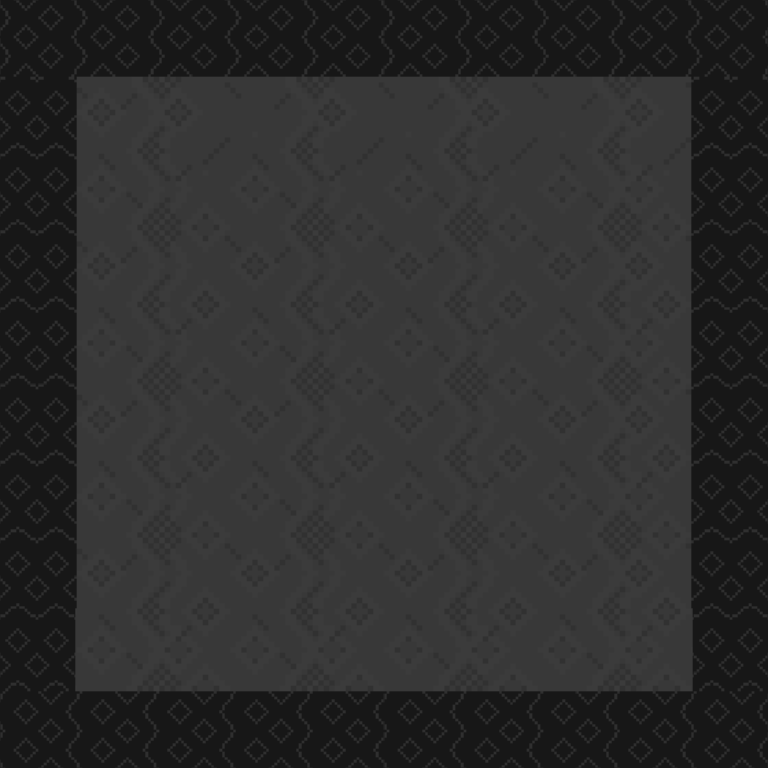
A three.js fragment shader for this pattern:

```glsl
varying vec2 vUv;

#define CELLS 140.0
#define TILE 28.0
#define MARGIN 0.1
#define LIP 0.0022
#define SOFTNESS 0.001
#define PANEL vec3(0.221)
#define STITCH vec3(0.193)
#define HALO vec3(0.232)
#define FRAME vec3(0.092)
#define THREAD vec3(0.185)

// Signed offset to the nearest repeat of a centre
vec2 wrapOffset(vec2 cell, vec2 centre, vec2 period) {
  return mod(cell - centre + 0.5 * period, period) - 0.5 * period;
}

// Diamond distance, counted in cells
float diamond(vec2 cell, vec2 centre, float rows) {
  vec2 d = abs(wrapOffset(cell, centre, vec2(TILE, rows)));
  return d.x + d.y;
}

// Horizontal offset from the zigzag between diamond columns
float zigzag(vec2 cell) {
  float swing = abs(mod(cell.y - 6.0, 14.0) - 7.0);
  float column = floor(swing * 5.0 / 7.0 + 0.5) - 2.0;
  return wrapOffset(cell, vec2(column, 0.0), vec2(TILE)).x;
}

// Short diagonal run of cells, centred on its middle cell
bool diagonal(vec2 cell, vec2 middle, float slope, float reach) {
  vec2 d = wrapOffset(cell, middle, vec2(TILE));
  return abs(d.x * slope - d.y) < 0.5 && abs(d.x) < reach + 0.5;
}

// Dark heart of a diamond: a ring, or only its four tips
bool heart(vec2 cell, vec2 centre) {
  vec2 d = abs(wrapOffset(cell, centre, vec2(TILE, 14.0)));
  bool ring = abs(d.x + d.y - 2.0) < 0.5;
  bool tips = min(d.x, d.y) < 0.5;
  bool fullRow = mod(cell.y + 12.0, TILE) < 14.0;
  return ring && (tips || fullRow);
}

vec3 panelColor(vec2 p) {
  vec2 cell = floor(p * CELLS);
  bool top = cell.y < 24.0;
  bool upper = cell.y < 31.0;
  bool extra = top || cell.y > 113.0 || cell.x > 111.0;
  vec2 left = vec2(9.0, 13.0);
  vec2 right = vec2(18.0, 6.0);
  vec2 spare = vec2(4.0, 6.0);

  float nearLeft = upper ? 9.0 : diamond(cell, left, 14.0);
  float nearRight = top && cell.x > 28.0 ? 9.0 : diamond(cell, right, 14.0);
  float nearSpare = extra ? diamond(cell, spare, 14.0) : 9.0;
  float nearest = min(nearLeft, min(nearRight, nearSpare));
  float bend = abs(zigzag(cell));
  bool checker = mod(cell.x + cell.y, 2.0) < 0.5;

  // Pale rims
  bool pale = nearest > 2.5 && nearest < 4.5;
  pale = pale || (nearest > 4.5 && bend > 1.5 && bend < 3.5);
  vec3 color = pale ? HALO : PANEL;

  // Dark stitches
  bool dark = nearLeft < 4.0 && heart(cell, left);
  dark = dark || (nearRight < 4.0 && heart(cell, right));
  dark = dark || (nearSpare < 4.0 && heart(cell, spare));
  if (nearest > 4.5) {
    bool small = diamond(cell, vec2(-1.0, 27.0), TILE) < 2.5;
    bool large = diamond(cell, vec2(1.0, 13.0), TILE) < 4.5;
    dark = dark || (checker && (small || large || bend < 0.5));
  }
  dark = dark || diagonal(cell, vec2(5.0, 3.0), -1.0, 1.0);
  dark = dark || diagonal(cell, vec2(14.0, 16.0), 1.0, 1.0);
  dark = dark || diagonal(cell, vec2(24.0, 8.0), 1.0, 1.0);
  dark = dark || diagonal(cell, vec2(23.0, 18.0), -1.0, 1.0);
  dark = dark || diagonal(cell, vec2(19.0, 1.0), 1.0, 1.0);
  dark = dark || (upper && diagonal(cell, vec2(11.0, 27.0), -1.0, 2.0));
  return dark ? STITCH : color;
}

// The same motif at half size, turned along each side
vec3 frameColor(vec2 p) {
  vec2 q = p;
  if (p.y > 1.0 - MARGIN) q = 1.0 - p;
  else if (p.y > MARGIN) q = vec2(1.0 - p.y, min(p.x, 1.0 - p.x));
  vec2 cell = floor(q * CELLS * 2.0);
  float a = diamond(cell, vec2(9.0, 13.0), 14.0);
  float b = diamond(cell, vec2(18.0, 6.0), 14.0);
  bool outline = abs(min(a, b) - 4.0) < 0.5 || abs(zigzag(cell)) < 0.5;
  return outline ? THREAD : FRAME;
}

vec3 scene(vec2 p) {
  float lip = p.y > 0.792 ? LIP : 0.0;
  vec2 reach = vec2(0.5 - MARGIN + lip, 0.5 - MARGIN);
  vec2 d = abs(p - 0.5) - reach;
  return max(d.x, d.y) < 0.0 ? panelColor(p) : frameColor(p);
}

void main() {
  vec2 p = vec2(vUv.x, 1.0 - vUv.y);
  vec3 color = vec3(0.0);
  // Average nearby samples to smooth cell edges
  for (int i = 0; i < 9; i++) {
    float n = float(i);
    vec2 jitter = vec2(mod(n, 3.0), floor(n / 3.0)) - 1.0;
    color += scene(p + jitter * SOFTNESS * 0.67);
  }
  gl_FragColor = vec4(color / 9.0, 1.0);
}
```
